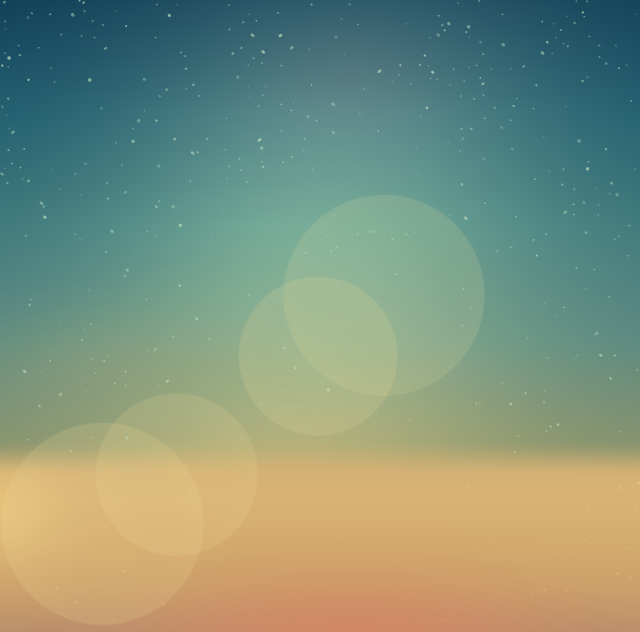
Give the GLSL for this background, as a WebGL 2 fragment shader.

```glsl
#version 300 es
precision highp float;
// Teal dusk sky over a blurred amber ground, with pale bokeh discs and fine specks.
uniform vec2 u_resolution;
out vec4 outColor;

const vec3 DISC_TINT = vec3(0.93, 0.86, 0.60);
const vec3 SPECK_TINT = vec3(0.74, 0.86, 0.74);

float hash(vec2 p, float seed) {
    vec3 q = fract(vec3(p.xyx) * 0.1031 + seed * 0.173);
    q += dot(q, q.yzx + 33.33);
    return fract((q.x + q.y) * q.z);
}

// Gaussian falloff around a centre, with a separate reach per axis.
float glow(vec2 p, vec2 centre, vec2 reach) {
    vec2 d = (p - centre) / reach;
    return exp(-dot(d, d));
}

// Five evenly spaced colours blended along t.
vec3 ramp(float t, vec3 a, vec3 b, vec3 c, vec3 d, vec3 e) {
    float s = clamp(t, 0.0, 1.0) * 4.0;
    vec3 col = mix(a, b, clamp(s, 0.0, 1.0));
    col = mix(col, c, clamp(s - 1.0, 0.0, 1.0));
    col = mix(col, d, clamp(s - 2.0, 0.0, 1.0));
    return mix(col, e, clamp(s - 3.0, 0.0, 1.0));
}

vec3 sky(vec2 uv, float horizon) {
    float t = (1.0 - uv.y) / (1.0 - horizon);
    vec3 core = ramp(t, vec3(0.18, 0.36, 0.42), vec3(0.36, 0.55, 0.55),
        vec3(0.47, 0.68, 0.60), vec3(0.57, 0.70, 0.57), vec3(0.72, 0.69, 0.47));
    vec3 rim = ramp(t, vec3(0.06, 0.25, 0.34), vec3(0.12, 0.36, 0.43),
        vec3(0.23, 0.46, 0.48), vec3(0.35, 0.53, 0.50), vec3(0.53, 0.57, 0.42));
    float centreX = mix(0.55, 0.46, t);
    vec3 col = mix(rim, core, glow(uv, vec2(centreX, uv.y), vec2(0.34, 1.0)));
    col += vec3(0.03, -0.01, 0.0) * glow(uv, vec2(0.55, 0.88), vec2(0.12, 0.08));
    return mix(col, vec3(0.60, 0.63, 0.45), 0.35 * glow(uv, vec2(0.2, 0.42), vec2(0.22, 0.08)));
}

vec3 ground(vec2 uv, float horizon) {
    vec3 col = ramp(1.0 - uv.y / horizon, vec3(0.82, 0.69, 0.46), vec3(0.85, 0.70, 0.45),
        vec3(0.83, 0.67, 0.43), vec3(0.80, 0.63, 0.42), vec3(0.73, 0.56, 0.42));
    col = mix(col, vec3(0.84, 0.53, 0.39), 0.85 * glow(uv, vec2(0.55, -0.02), vec2(0.28, 0.10)));
    return mix(col, vec3(0.93, 0.79, 0.50), 0.6 * glow(uv, vec2(0.0, 0.19), vec2(0.09, 0.08)));
}

// Translucent disc with a barely brighter rim.
vec3 addDisc(vec3 col, vec2 p, vec2 centre, float radius, float alpha, float pixel) {
    float d = length(p - centre) - radius;
    float inside = 1.0 - smoothstep(-pixel, pixel, d);
    float edge = smoothstep(-0.05, 0.0, d);
    return mix(col, DISC_TINT, inside * alpha * (0.9 + 0.2 * edge));
}

// Uneven density made from layered sines.
float clusters(vec2 p) {
    float n = sin(p.x * 17.0 + 2.0 * sin(p.y * 9.0)) + sin(p.y * 21.0 - p.x * 8.0 + 1.0);
    return 0.5 + 0.25 * n;
}

// One jittered speck per cell, kept inside its cell.
float specks(vec2 p, float cells, float density, float seed, float pixel) {
    vec2 id = floor(p * cells);
    vec2 spot = 0.2 + 0.6 * vec2(hash(id, seed), hash(id, seed + 1.0));
    float radius = mix(0.0007, 0.0024, pow(hash(id, seed + 2.0), 3.0));
    vec2 offset = (fract(p * cells) - spot) / cells;
    offset.x += offset.y * (hash(id, seed + 3.0) - 0.5);
    float dotMask = 1.0 - smoothstep(radius - pixel * 0.5, radius + pixel, length(offset));
    float present = step(hash(id, seed + 4.0), density);
    return dotMask * present * mix(0.25, 0.75, hash(id, seed + 5.0));
}

void main() {
    vec2 uv = gl_FragCoord.xy / u_resolution;
    vec2 p = gl_FragCoord.xy / u_resolution.x;
    float pixel = 1.0 / u_resolution.x;
    float horizon = 0.28;

    // Sky and ground meet in a soft band.
    float land = 1.0 - smoothstep(horizon - 0.035, horizon + 0.025, uv.y);
    vec3 col = mix(sky(uv, horizon), ground(uv, horizon), land);

    // Overlapping bokeh discs.
    col = addDisc(col, p, vec2(0.600, 0.526), 0.157, 0.14, pixel);
    col = addDisc(col, p, vec2(0.497, 0.431), 0.124, 0.16, pixel);
    col = addDisc(col, p, vec2(0.276, 0.246), 0.127, 0.15, pixel);
    col = addDisc(col, p, vec2(0.160, 0.169), 0.158, 0.16, pixel);

    // Specks thin out toward the ground and the bright centre.
    float density = mix(0.06, 0.28, smoothstep(0.2, 0.95, uv.y)) * (0.3 + 1.2 * clusters(p));
    density *= 1.0 - 0.5 * glow(uv, vec2(0.5, 0.4), vec2(0.25, 0.3));
    float dust = specks(p, 38.0, density, 1.0, pixel);
    dust = max(dust, specks(p + 0.37, 61.0, density * 0.5, 9.0, pixel));
    vec3 speckColor = mix(SPECK_TINT, vec3(0.95, 0.84, 0.60), land);
    col = mix(col, speckColor, dust * mix(1.0, 0.6, land));

    outColor = vec4(col, 1.0);
}
```
